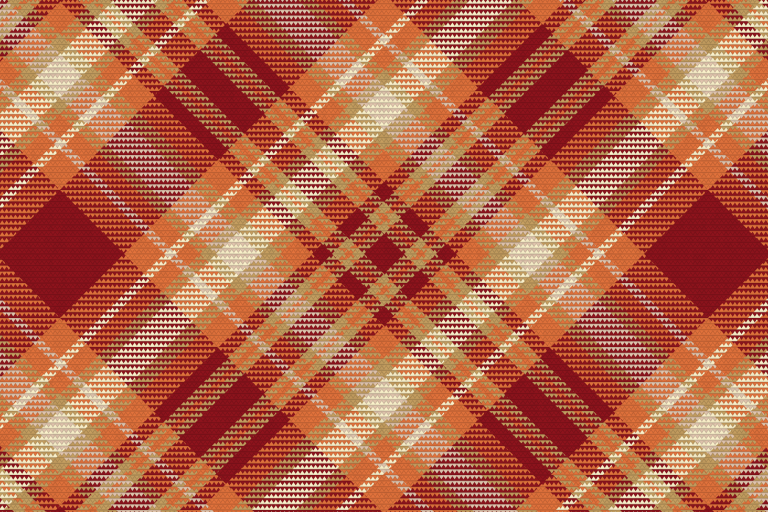
This pattern is drawn by a Shadertoy shader. Its source:

```glsl
// Sett lengths are in threads along x or y
const float THREADS = 128.0;               // threads per canvas height
const vec2 CENTER = vec2(0.5, 0.504);      // sett pivot, as a share of the canvas
const float HALF_SETT = 81.0;              // distance between the two mirror lines
const vec2 TEETH = vec2(116.0, 88.0);      // weave teeth and rows per canvas height
const float WARP_SHARE = 0.52;             // part of each row showing warp
const float TOOTH_HEIGHT = 0.55;           // as a share of the row
const float SEAM_WIDTH = 0.2;              // as a share of the row
const float SEAM_SHADE = 0.17;             // darkening where warp meets weft
const float DYE_VARIATION = 0.04;
const int SAMPLES = 4;                     // antialiasing grid per axis

const vec3 RED = vec3(0.55, 0.075, 0.11);
const vec3 ORANGE = vec3(0.87, 0.44, 0.23);
const vec3 TAN = vec3(0.76, 0.61, 0.37);
const vec3 CREAM = vec3(0.97, 0.93, 0.78);
const vec3 BLUSH = vec3(0.87, 0.76, 0.67);  // pale stripes of the weft

// Outer edge and colour of each stripe, from the pivot to the far mirror line
const int STRIPES = 12;
const float EDGES[STRIPES] = float[](
    5.0, 8.0, 10.0, 13.0, 18.0, 26.0, 31.0, 42.0, 46.0, 52.0, 55.0, 65.0);

float hash(vec2 n) {
    return fract(sin(dot(n, vec2(12.9898, 78.233))) * 43758.5453);
}

// Colour across one set of bands, mirrored about both ends of the sett
vec3 sett(float t, vec3 pale) {
    vec3 colors[STRIPES] = vec3[](
        RED, TAN, ORANGE, TAN, RED, ORANGE, TAN, pale, TAN, ORANGE, pale, ORANGE);
    float d = abs(mod(t + HALF_SETT, 2.0 * HALF_SETT) - HALF_SETT);
    vec3 color = RED;
    for (int i = STRIPES - 1; i >= 0; i--) {
        if (d < EDGES[i]) color = colors[i];
    }
    return color;
}

// Rising warp bands and falling weft bands, interleaved in toothed rows
vec3 cloth(vec2 p) {
    vec2 q = p * TEETH;
    vec2 f = fract(q);
    float tooth = 1.0 - abs(2.0 * f.x - 1.0);
    float top = WARP_SHARE + TOOTH_HEIGHT * (tooth - 0.5);
    bool warpOnTop = f.y < top;

    vec3 color = warpOnTop ? sett((p.x - p.y) * THREADS, CREAM)
                           : sett((p.x + p.y) * THREADS, BLUSH);

    // Seams above and below each tooth, and a faint dye variation
    float seam = min(abs(f.y - top), min(f.y, 1.0 - f.y));
    float shade = 1.0 - SEAM_SHADE * (1.0 - smoothstep(0.0, SEAM_WIDTH, seam));
    shade *= 1.0 + DYE_VARIATION * (hash(floor(q)) - 0.5);
    return color * shade;
}

void mainImage(out vec4 fragColor, in vec2 fragCoord) {
    vec3 sum = vec3(0.0);
    for (int j = 0; j < SAMPLES; j++) {
        for (int i = 0; i < SAMPLES; i++) {
            vec2 offset = (vec2(i, j) + 0.5) / float(SAMPLES) - 0.5;
            vec2 p = (fragCoord + offset - CENTER * iResolution.xy) / iResolution.y;
            sum += cloth(p);
        }
    }
    fragColor = vec4(sum / float(SAMPLES * SAMPLES), 1.0);
}
```
